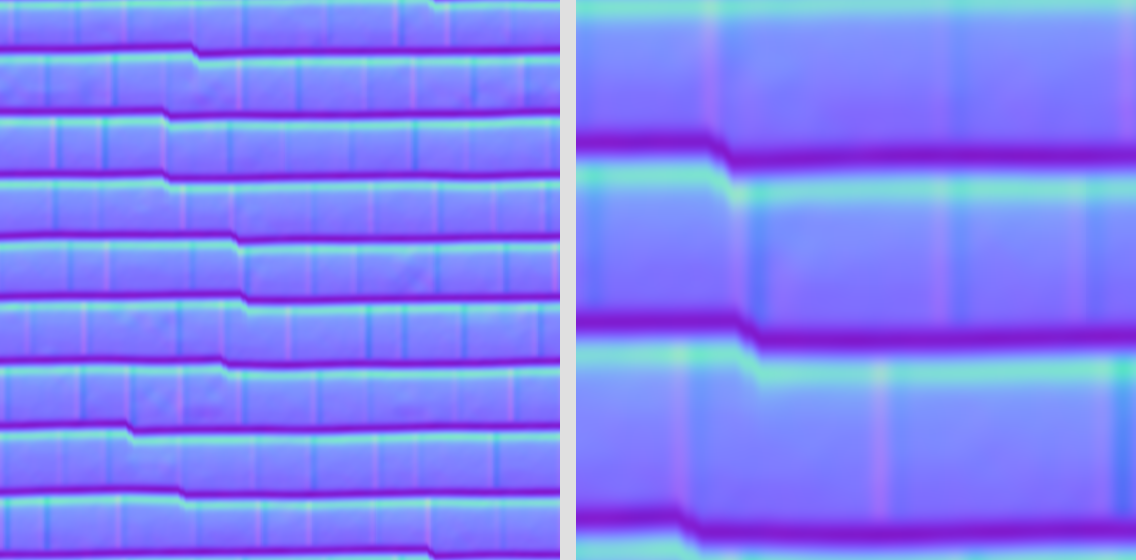
Left, the full canvas; right, a detail of the centre.
A Shadertoy shader for this texture map:

```glsl
const int ROWS = 9;
const float TILES = 9.0;

// Height of each course's lower seam, measured down from the top edge
const float SEAM_Y[ROWS] = float[ROWS](0.0905, 0.203, 0.3145, 0.423, 0.531, 0.647, 0.764, 0.880, 0.988);
// Where along the course the seam drops by one small step
const float STEP_X[ROWS] = float[ROWS](0.349, 0.297, 0.297, 0.419, 0.436, 0.401, 0.232, 0.325, 0.77);

float hash(vec2 p) {
    vec3 q = fract(p.xyx * 0.1031);
    q += dot(q, q.yzx + 33.33);
    return fract((q.x + q.y) * q.z);
}

// Value noise that wraps after the given number of cells
float noise(vec2 p, float period) {
    vec2 cell = floor(p);
    vec2 f = fract(p);
    f = f * f * (3.0 - 2.0 * f);
    vec2 a = mod(cell, period);
    vec2 b = mod(cell + 1.0, period);
    return mix(mix(hash(a), hash(vec2(b.x, a.y)), f.x),
               mix(hash(vec2(a.x, b.y)), hash(b), f.x), f.y);
}

float bell(float x, float width) {
    x /= width;
    return exp(-0.5 * x * x);
}

// Sloping seam with a smoothed drop at its step
float seamHeight(float x, int row) {
    float along = fract(x - STEP_X[row]);
    float wobble = noise(vec2(along * TILES, float(row) + 3.0), 64.0) - 0.5;
    float blend = smoothstep(0.0, 0.009, min(along, 1.0 - along));
    return SEAM_Y[row] + blend * (0.0115 * (0.5 - along) + 0.004 * wobble);
}

// Vertical tilt across one seam: dark overhang, then a lit upper edge
float seamTilt(float below, float lit) {
    return -0.80 * bell(below, 0.0072)
         + lit * bell(below - 0.017, 0.0078)
         + 0.17 * bell(below - 0.031, 0.016)
         - 0.14 * bell(below + 0.021, 0.014);
}

// Uneven tile joint; the first joint of a course stays on the step
float jointPosition(float index, float row) {
    float wrapped = mod(index, TILES);
    float jitter = hash(vec2(wrapped + 11.0, row * 7.0 + 5.0)) - 0.5;
    return index + 0.55 * jitter * step(0.5, wrapped);
}

// Sideways tilt of one joint: falling edge, then rising edge
float jointTilt(float u, float index, float row) {
    float offset = (u - jointPosition(index, row)) / TILES;
    vec2 id = vec2(mod(index, TILES), row);
    float falling = hash(id + 23.0);
    float rising = hash(id + 47.0);
    return (0.07 + 0.24 * falling * falling) * bell(offset + 0.006, 0.0045)
         - (0.07 + 0.28 * rising * rising) * bell(offset - 0.006, 0.0050);
}

// Slope of a noise surface
vec2 roughness(vec2 p, float scale) {
    vec2 e = vec2(0.2, 0.0);
    vec2 q = p * scale;
    return vec2(noise(q + e.xy, scale) - noise(q - e.xy, scale),
                noise(q + e.yx, scale) - noise(q - e.yx, scale));
}

void mainImage(out vec4 fragColor, in vec2 fragCoord) {
    vec2 p = fragCoord / iResolution.xy;
    p.y = 1.0 - p.y;
    vec2 tilt = vec2(0.0);

    // Seams, and the course that holds this point
    int course = 0;
    float lowest = 1.0;
    float nearest = 1.0;
    for (int i = 0; i < ROWS; i++) {
        float above = fract(seamHeight(p.x, i) - p.y);
        float below = 0.5 - fract(above + 0.5);
        float lit = 0.56 + 0.16 * noise(vec2(p.x * 12.0, float(i) + 0.5), 12.0);
        tilt.y += seamTilt(below, lit);
        nearest = min(nearest, abs(below));
        if (above < lowest) {
            lowest = above;
            course = i;
        }
    }

    // Joints and the slight lean of each tile
    float row = float(course);
    float u = fract(p.x - STEP_X[course]) * TILES;
    float k = floor(u);
    float tile = k + step(jointPosition(k + 1.0, row), u) - step(u, jointPosition(k, row));
    vec2 id = vec2(mod(tile, TILES), row);
    vec2 lean = vec2(hash(id + 71.0), hash(id + 93.0)) - 0.5;
    float fade = smoothstep(0.003, 0.016, nearest);
    tilt.x += fade * (jointTilt(u, k, row) + jointTilt(u, k + 1.0, row));
    tilt += fade * lean * vec2(0.03, 0.05);

    // Surface grain with a few worn dents
    float worn = smoothstep(0.68, 0.92, noise(p * 11.0, 11.0));
    tilt += roughness(p, 36.0) * (0.08 + 0.22 * worn * fade);
    tilt += roughness(p, 74.0) * 0.04;

    // Encode the surface normal as colour
    tilt /= max(1.0, length(tilt) / 0.85);
    vec3 normal = vec3(tilt, sqrt(1.0 - dot(tilt, tilt)));
    fragColor = vec4(normal * 0.5 + 0.5, 1.0);
}
```
